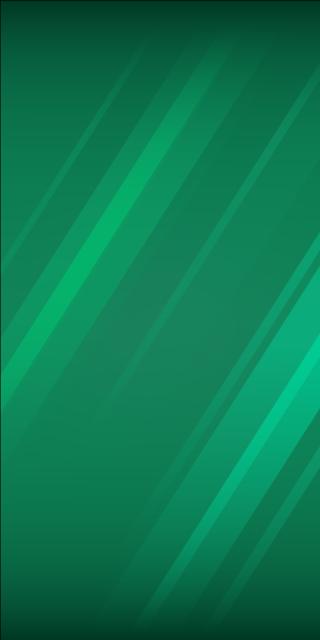
Reproduce this background procedurally as a WebGL 1 fragment shader.

```glsl
precision highp float;
uniform vec2 u_resolution;

// Soft-edged strip covering lo..hi across the diagonal
float strip(float d, float lo, float hi) {
  float aa = 1.5 / u_resolution.x;
  return smoothstep(lo - aa, lo + aa, d) * (1.0 - smoothstep(hi - aa, hi + aa, d));
}

// Fades in below the top and out again towards the bottom
float fade(float v, float top, float full, float hold, float bottom) {
  return smoothstep(top, full, v) * (1.0 - smoothstep(hold, bottom, v));
}

void main() {
  vec2 uv = gl_FragCoord.xy / u_resolution;
  float x = uv.x;
  float v = 2.0 * (1.0 - uv.y);
  float d = v + 1.57 * x;

  // Dark ends and a muted centre
  float edge = min(v, 2.0 - v);
  float falloff = v < 1.0 ? 3.7 : 4.0;
  vec3 color = mix(vec3(0.0, 0.215, 0.135), vec3(0.055, 0.525, 0.35), 1.0 - exp(-falloff * edge));
  vec2 q = (vec2(x, v) - vec2(0.52, 1.02)) / vec2(0.42, 0.3);
  color += vec3(0.045, -0.01, 0.016) * exp(-dot(q, q));

  // Upper left strips
  float upper = fade(v, 0.03, 0.8, 0.85, 1.6);
  vec3 leaf = vec3(0.05, 0.605, 0.39);
  color = mix(color, leaf, 0.42 * strip(d, 0.828, 0.868) * fade(v, 0.05, 0.5, 0.75, 1.2));
  color = mix(color, leaf, 0.85 * strip(d, 1.06, 1.47) * upper);
  color = mix(color, leaf, 0.12 * strip(d, 1.47, 1.55) * upper);
  color = mix(color, vec3(0.015, 0.71, 0.425), 0.9 * strip(d, 1.175, 1.292) * upper);
  color = mix(color, vec3(0.03, 0.64, 0.40), 0.3 * strip(d, 1.292, 1.31) * upper);

  // Thin middle strip and its faint neighbour
  float middle = fade(v, 0.05, 0.5, 0.85, 1.45);
  color = mix(color, vec3(0.06, 0.60, 0.41), 0.6 * strip(d, 1.766, 1.818) * middle);
  color = mix(color, vec3(0.06, 0.57, 0.39), 0.18 * strip(d, 1.818, 2.065) * middle);

  // Lower right strips, the broad one fading sooner than the bright one
  float lower = clamp((1.98 - v) / 0.9, 0.0, 1.0);
  float broad = lower * mix(lower, 1.0, 0.3);
  vec3 jade = vec3(0.04, 0.68, 0.49);
  color = mix(color, jade, 0.7 * strip(d, 2.294, 2.352) * fade(v, 0.2, 0.6, 0.7, 1.8));
  color = mix(color, jade, 0.15 * strip(d, 2.352, 2.40) * broad);
  color = mix(color, jade, 0.95 * strip(d, 2.40, 2.845) * broad);
  color = mix(color, vec3(0.0, 0.75, 0.54), 0.8 * strip(d, 2.612, 2.845) * broad);
  color = mix(color, vec3(0.0, 0.83, 0.60), 0.65 * strip(d, 2.612, 2.685) * lower);
  color = mix(color, jade, 0.1 * strip(d, 2.845, 2.963) * lower);
  color = mix(color, jade, 0.8 * strip(d, 2.963, 3.03) * lower);

  // Hairline frame on the left and top
  color *= 0.35 + 0.65 * smoothstep(0.0008, 0.0038, min(x, v));
  gl_FragColor = vec4(color, 1.0);
}
```
